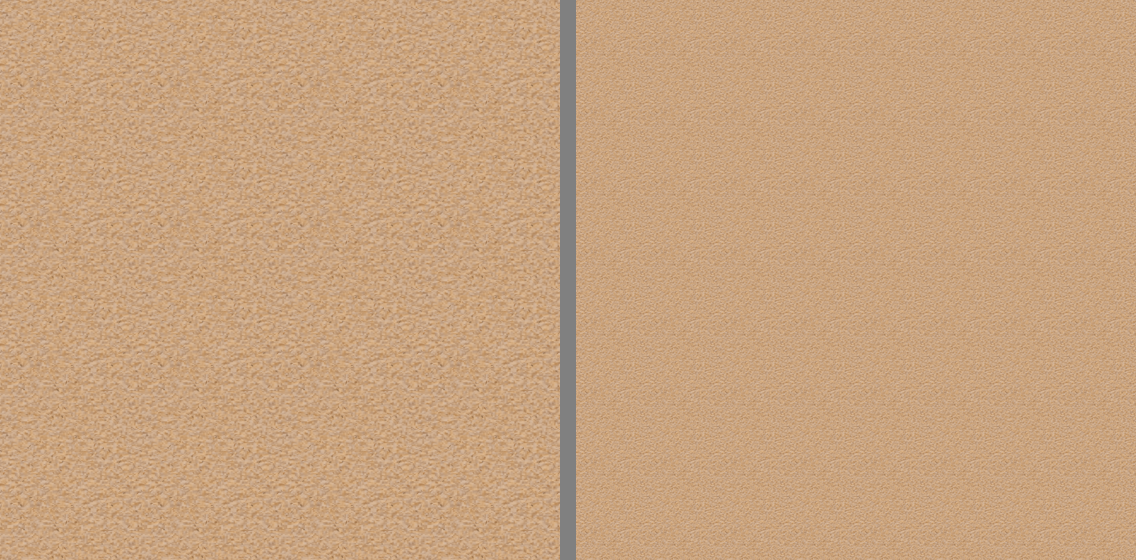
Left: one tile. Right: repeated 2 by 2.
This texture is drawn by a Shadertoy shader. Its source:

```glsl
#define REPEATS 4.0
#define GRAIN_CELLS vec2(44.0, 62.0)
#define FINE_CELLS vec2(82.0, 104.0)
#define TINT_CELLS vec2(44.0, 60.0)
#define SPECK_CELLS 25.0
#define SPECK_CHANCE 0.5
#define RELIEF 2.5
#define FINE_GRAIN 3.2
#define SAND vec3(0.792, 0.647, 0.506)
#define LIGHT_AXIS vec3(0.033, 0.041, 0.047)
#define WARM_AXIS vec3(0.012, -0.003, -0.028)

// Integer hash: three random values per cell and layer
vec3 hash3(vec2 cell, float layer) {
    uvec3 v = uvec3(ivec3(cell, layer)) * 1664525u + 1013904223u;
    v.x += v.y * v.z; v.y += v.z * v.x; v.z += v.x * v.y;
    v ^= v >> 16u;
    v.x += v.y * v.z; v.y += v.z * v.x; v.z += v.x * v.y;
    return vec3(v >> 8u) / 16777216.0;
}

// Value noise centred on zero that wraps over the unit tile
float wrapNoise(vec2 p, vec2 cells, float layer) {
    vec2 q = p * cells;
    vec2 i = floor(q);
    vec2 f = q - i;
    f = f * f * (3.0 - 2.0 * f);
    vec2 lo = mod(i, cells);
    vec2 hi = mod(i + 1.0, cells);
    float bottom = mix(hash3(lo, layer).x, hash3(vec2(hi.x, lo.y), layer).x, f.x);
    float top = mix(hash3(vec2(lo.x, hi.y), layer).x, hash3(hi, layer).x, f.x);
    return mix(bottom, top, f.y) - 0.5;
}

// Short tilted dark flakes: x is coverage, y is how rusty they are
vec2 specks(vec2 p) {
    vec2 q = p * SPECK_CELLS;
    vec2 home = floor(q);
    vec2 result = vec2(0.0);
    for (int y = -1; y <= 1; y++) {
        for (int x = -1; x <= 1; x++) {
            vec2 cell = home + vec2(x, y);
            vec2 wrapped = mod(cell, SPECK_CELLS);
            vec3 place = hash3(wrapped, 11.0);
            vec3 shape = hash3(wrapped, 12.0);
            if (place.z > SPECK_CHANCE) continue;
            float angle = (shape.x - 0.5) * 2.4;
            vec2 along = vec2(cos(angle), sin(angle));
            vec2 d = q - cell - place.xy;
            d = vec2(dot(d, along), dot(d, vec2(-along.y, along.x)));
            d /= vec2(mix(0.22, 0.46, shape.y), mix(0.15, 0.21, shape.z));
            float cover = 1.0 - smoothstep(0.15, 1.15, length(d));
            cover *= mix(0.2, 0.9, shape.z * shape.z);
            if (cover > result.x) result = vec2(cover, place.z / SPECK_CHANCE);
        }
    }
    return result;
}

void mainImage(out vec4 fragColor, in vec2 fragCoord) {
    vec2 p = fragCoord / iResolution.xy * REPEATS;

    // Bend the grid slightly so grains lose their alignment
    vec2 bend = vec2(wrapNoise(p, vec2(20.0, 22.0), 1.0),
                     wrapNoise(p, vec2(20.0, 22.0), 2.0));
    vec2 bent = p + bend * vec2(0.010, 0.014);

    // Flat grains lit from above
    vec2 lit = vec2(-0.006, 0.015);
    float relief = wrapNoise(bent, GRAIN_CELLS, 3.0)
                 - wrapNoise(bent + lit, GRAIN_CELLS, 3.0);
    float fine = wrapNoise(bent, FINE_CELLS, 4.0);
    float light = RELIEF * relief + FINE_GRAIN * fine;

    // Grey and orange grains
    float warm = 3.1 * wrapNoise(bent, TINT_CELLS, 6.0)
               + 0.5 * wrapNoise(p, vec2(14.0, 18.0), 7.0);

    // Highlights saturate sooner than shadows
    light -= 0.12 * light * abs(light) * step(0.0, light);
    vec3 color = SAND + LIGHT_AXIS * light + WARM_AXIS * warm;

    // Dark and rusty flakes
    vec2 speck = specks(bent);
    vec3 flake = mix(vec3(0.48, 0.36, 0.25), vec3(0.68, 0.45, 0.25), speck.y);
    color = mix(color, flake, speck.x * 0.75);

    fragColor = vec4(clamp(color, 0.0, 1.0), 1.0);
}
```
